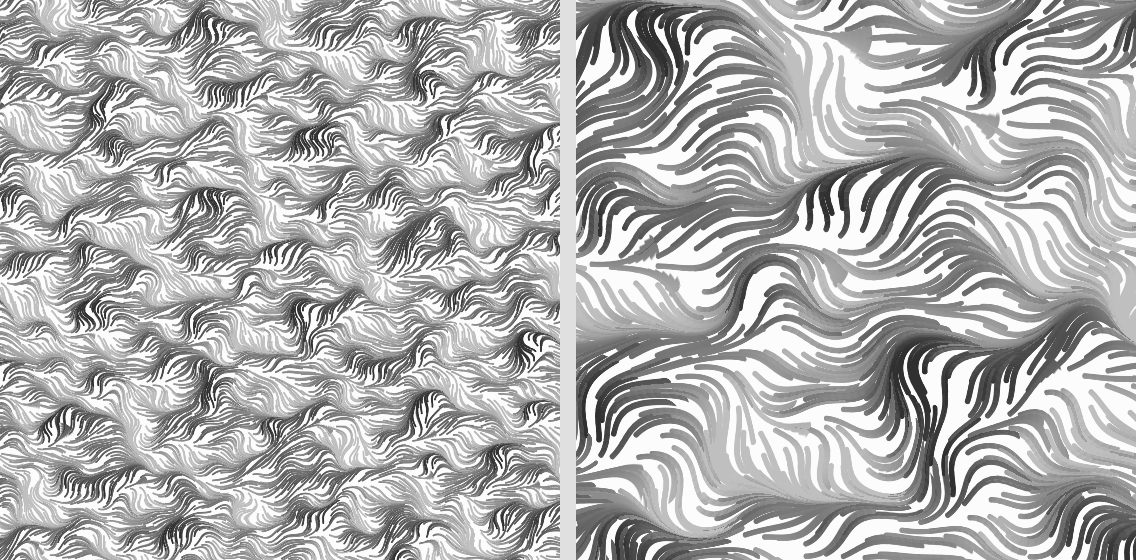
Left: the whole. Right: its middle third, enlarged.
A Shadertoy shader for this pattern:

```glsl
// Short ink strokes combed along a turbulent flow, shaded by their slope.
// Each pixel walks upstream through a field of layered sines and looks for
// stroke roots; flow divergence is tracked so that strokes keep their width.

const float CELLS = 82.0;         // stroke roots per canvas height
const float STEP = 0.0045;        // walking distance per step
const float HALF_WIDTH = 0.00165; // half of the stroke thickness

vec3 hash3(vec2 cell) {
    vec3 q = fract(vec3(cell.xyx) * vec3(0.1031, 0.1030, 0.0973));
    q += dot(q, q.yxz + 33.33);
    return fract((q.xxy + q.yzz) * q.zyx);
}

// Flow angle in x, its gradient in yz.
vec3 flowField(vec2 p) {
    vec3 field = vec3(0.04, 0.0, 0.0);
    for (int i = 0; i < 11; i++) {
        float n = float(i);
        float turn = 2.4 * n + 0.7;
        vec2 wave = (28.0 + 9.5 * n) * vec2(0.87 * cos(turn), 1.13 * sin(turn));
        float phase = dot(wave, p) + 4.7 * n * n + 1.3;
        float amplitude = 0.44 - 0.023 * n;
        field += amplitude * vec3(sin(phase), wave * cos(phase));
    }
    return field;
}

void mainImage(out vec4 fragColor, in vec2 fragCoord) {
    vec2 p = fragCoord / iResolution.y;
    float pixel = 1.0 / iResolution.y;
    float nearest = 1.0;
    float localAngle = flowField(p).x;
    float rootAngle = localAngle;
    float spread = 0.0;

    for (int i = 0; i < 12; i++) {
        vec3 field = flowField(p);
        vec2 along = vec2(cos(field.x), sin(field.x));
        vec2 across = vec2(-along.y, along.x);
        float bend = dot(field.yz, along);
        float divergence = dot(field.yz, across);
        float walked = float(i) * STEP;
        float widening = exp(clamp(spread, -1.8, 1.8));
        vec2 home = floor(p * CELLS);

        // Stroke roots in the surrounding cells, measured along the bent flow line
        for (int k = 0; k < 9; k++) {
            vec2 cell = home + vec2(k % 3 - 1, k / 3 - 1);
            vec3 rnd = hash3(cell + 17.0);
            vec2 toRoot = (cell + 0.2 + 0.6 * rnd.xy) / CELLS - p;
            float t = dot(toRoot, along);
            float near = clamp(t, -STEP, STEP);
            float side = dot(toRoot, across) - 0.5 * bend * near * near;
            side *= widening * (1.0 - divergence * near);
            float strokeLength = mix(0.036, 0.050, rnd.z);
            float overshoot = max(abs(t) - 0.5 * STEP, walked - t - strokeLength);
            float d = length(vec2(max(overshoot, 0.0), side));
            if (d < nearest) {
                nearest = d;
                rootAngle = field.x;
            }
        }

        // One curved step upstream, accumulating the divergence of the flow
        spread += divergence * STEP;
        p += across * (0.5 * bend * STEP * STEP) - along * STEP;
    }

    // Falling strokes are light, steeply rising ones dark
    float slope = mix(localAngle, rootAngle, 0.6);
    float ink = clamp(0.55 - 0.235 * slope, 0.19, 0.75);
    float coverage = 1.0 - smoothstep(-0.5 * pixel, 0.5 * pixel, nearest - HALF_WIDTH);
    fragColor = vec4(vec3(mix(0.99, ink, coverage)), 1.0);
}
```
